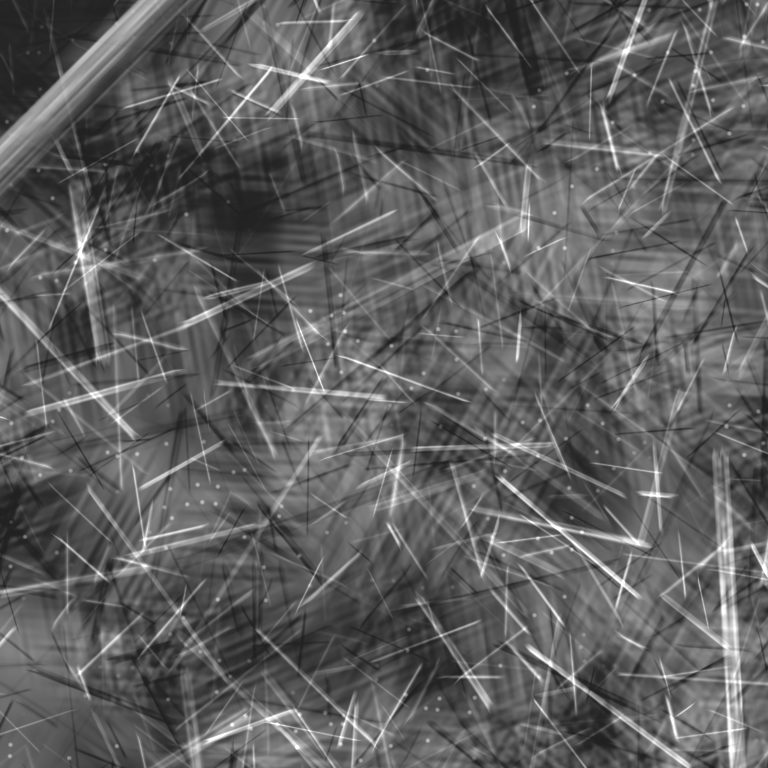
Give the GLSL for this texture, as a WebGL 2 fragment shader.

```glsl
#version 300 es
precision highp float;
// Tangled grey mat of translucent needles and fibre bundles, seen under soft light.

uniform vec2 u_resolution;
out vec4 fragColor;

// Integer hash: three values in 0..1 per lattice point
vec3 hash3(vec3 p) {
    uvec3 v = uvec3(ivec3(floor(p))) * 1664525u + 1013904223u;
    v.x += v.y * v.z; v.y += v.z * v.x; v.z += v.x * v.y;
    v ^= v >> 16u;
    v.x += v.y * v.z; v.y += v.z * v.x; v.z += v.x * v.y;
    return vec3(v >> 8u) / 16777216.0;
}

float noise(vec2 p) {
    vec2 i = floor(p), f = fract(p);
    f = f * f * (3.0 - 2.0 * f);
    float bottom = mix(hash3(vec3(i, 7)).x, hash3(vec3(i + vec2(1, 0), 7)).x, f.x);
    float top = mix(hash3(vec3(i + vec2(0, 1), 7)).x, hash3(vec3(i + 1.0, 7)).x, f.x);
    return mix(bottom, top, f.y);
}

float fbm(vec2 p) {
    float sum = 0.0, weight = 0.5;
    for (int i = 0; i < 4; i++) {
        sum += weight * noise(p);
        p = mat2(1.6, 1.2, -1.2, 1.6) * p + 17.0;
        weight *= 0.5;
    }
    return sum / 0.9375;
}

// Coordinates along and across a direction
vec2 alongAcross(vec2 p, float angle) {
    vec2 dir = vec2(cos(angle), sin(angle));
    return vec2(dot(p, dir), dot(p, vec2(-dir.y, dir.x)));
}

// Light added or removed by needles scattered over a jittered grid
float needles(vec2 uv, float cells, int perCell, float maxWidth, float seed) {
    float light = 0.0;
    vec2 home = floor(uv * cells);
    for (int y = -1; y <= 1; y++)
    for (int x = -1; x <= 1; x++)
    for (int k = 0; k < perCell; k++) {
        vec2 cell = home + vec2(x, y);
        vec3 place = hash3(vec3(cell, seed + float(k)));
        vec3 shape = hash3(vec3(cell, seed + float(k) + 50.0));
        vec2 q = alongAcross(uv - (cell + place.xy) / cells, place.z * 3.1416);
        float halfLength = mix(0.4, 0.95, shape.x) / cells;
        float halfWidth = maxWidth * mix(0.25, 1.0, shape.y * shape.y);
        float focus = fract(shape.x * 37.0);
        float blur = max(mix(0.0016, 0.005, focus * focus * focus), 1.0 / u_resolution.y);
        if (abs(q.x) > halfLength || abs(q.y) > halfWidth + blur) continue;

        // Long striations, frayed ends and one lit rim
        float streak = noise(vec2(q.x * 16.0, q.y * 280.0) + shape.xy * 90.0);
        float side = 1.0 - smoothstep(halfWidth - blur, halfWidth + blur, abs(q.y));
        float end = 1.0 - smoothstep(halfLength - 0.012, halfLength, abs(q.x) + 0.018 * streak);
        float rimOffset = (q.y - 0.7 * halfWidth) / 0.002;
        float rim = 0.5 * exp(-rimOffset * rimOffset);
        float strength = -0.11 + 0.42 * shape.z * shape.z;
        light += strength * side * end * (0.35 + 1.2 * streak + rim);
    }
    return light;
}

// Fine hatching in several directions, each showing in its own patches
float hatching(vec2 uv) {
    float sum = 0.0;
    for (int i = 0; i < 5; i++) {
        float k = float(i);
        vec2 q = alongAcross(uv, 0.4 + k * 0.67);
        float patches = smoothstep(0.35, 0.75, noise(uv * 6.0 + k * 23.0));
        sum += patches * (noise(q * vec2(14.0, 150.0) + k * 31.0) - 0.5);
    }
    return sum;
}

// Small round glints, gathered in clusters
float glints(vec2 uv) {
    vec2 cell = floor(uv * 48.0);
    vec3 h = hash3(vec3(cell, 211));
    float d = length(fract(uv * 48.0) - mix(vec2(0.25), vec2(0.75), h.xy)) / 48.0;
    float cluster = smoothstep(0.4, 0.75, noise(uv * 7.0 + 60.0));
    return cluster * step(0.82, h.z) * (1.0 - smoothstep(0.0008, 0.0042, d));
}

void main() {
    vec2 uv = gl_FragCoord.xy / min(u_resolution.x, u_resolution.y);

    // Cloudy depth with dark hollows
    float cloud = fbm(uv * 5.5 + 3.0);
    float tone = 0.35 + 0.5 * (cloud - 0.5);
    tone -= 0.13 * smoothstep(0.6, 0.85, noise(uv * 9.0 + 40.0));
    tone += 0.18 * hatching(uv);

    // Needles from short and fine to long and broad
    float light = needles(uv, 12.0, 5, 0.003, 10.0);
    light += needles(uv, 7.0, 4, 0.0055, 20.0);
    light += needles(uv, 4.0, 2, 0.012, 30.0);
    tone += light * (0.55 + 0.9 * cloud) + 0.3 * glints(uv);

    // Thick bundle crossing the upper left corner, with shade beyond it
    vec2 q = alongAcross(uv - vec2(0.0, 0.818), 0.785);
    float depth = -q.y;
    tone *= mix(0.45, 1.0, smoothstep(-0.03, 0.0, depth));
    float grain = noise(vec2(q.x * 12.0, depth * 260.0));
    float bundle = smoothstep(-0.004, 0.001, depth) * (1.0 - smoothstep(0.045, 0.07, depth));
    float shade = mix(0.72, 0.3, smoothstep(0.012, 0.05, depth)) + 0.3 * (grain - 0.5);
    tone = mix(tone, shade, bundle * 0.85);

    // Soft floor keeps the shadows open
    float lift = tone - 0.12;
    tone = 0.12 + 0.5 * (lift + sqrt(lift * lift + 0.006));
    fragColor = vec4(vec3(clamp(tone, 0.0, 1.0)), 1.0);
}
```
